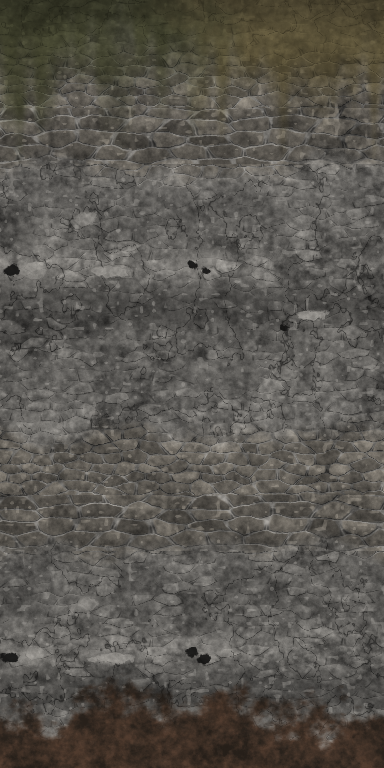
Give the GLSL for this texture, as a Shadertoy shader.

```glsl
// Weathered rubble wall: staggered Voronoi stones in pale mortar, stained plaster,
// moss running down from the top and brown soil at the foot. The masonry repeats
// on a tile, while stains, moss and soil use free-running value noise.

const vec2 TILE = vec2(0.5, 1.008);          // masonry repeat, in canvas widths
const vec2 SMALL_STONES = vec2(8.0, 38.0);   // stones per tile
const vec2 LARGE_STONES = vec2(5.0, 28.0);
const float BASE_TONE = 0.365;
const vec3 WALL_TINT = vec3(1.02, 1.0, 0.965);
const vec3 STONE_TINT = vec3(1.05, 1.0, 0.92);
const vec3 MOSS_GREEN = vec3(0.235, 0.24, 0.155);
const vec3 MOSS_OCHRE = vec3(0.33, 0.295, 0.19);
const vec3 SOIL_DARK = vec3(0.15, 0.12, 0.095);
const vec3 SOIL_RUST = vec3(0.31, 0.22, 0.165);

float hash(vec2 p) {
    vec3 q = fract(p.xyx * vec3(0.1031, 0.1030, 0.0973));
    q += dot(q, q.yzx + 33.33);
    return fract((q.x + q.y) * q.z);
}

float noise(vec2 p) {
    vec2 i = floor(p), f = fract(p);
    f = f * f * (3.0 - 2.0 * f);
    return mix(mix(hash(i), hash(i + vec2(1, 0)), f.x),
               mix(hash(i + vec2(0, 1)), hash(i + vec2(1, 1)), f.x), f.y);
}

float fbm(vec2 p) {
    float sum = 0.0, amp = 0.5;
    for (int i = 0; i < 5; i++) {
        sum += amp * noise(p);
        p = mat2(1.6, 1.2, -1.2, 1.6) * p + 17.3;
        amp *= 0.55;
    }
    return sum / 1.055;
}

float band(float y, float center, float width) {
    float d = (y - center) / width;
    return exp(-d * d);
}

float blob(vec2 p, vec2 center, vec2 radius, float rough) {
    return 1.0 - smoothstep(0.75, 1.1, length((p - center) / radius) + rough);
}

// Returns seam distance, stone id and height within the stone.
vec3 stones(vec2 p, vec2 count) {
    vec2 g = p / TILE * count, cell = floor(g);
    float near = 9.0, second = 9.0, id = 0.0, height = 0.0;
    for (int y = -1; y <= 1; y++)
    for (int x = -2; x <= 2; x++) {
        vec2 c = cell + vec2(x, y), k = mod(c, count) + 3.0;
        vec2 jitter = vec2(hash(k), hash(k + 57.0)) * 0.65;
        vec2 d = g - c - jitter - vec2(0.5 * mod(k.y, 2.0), 0.15);
        float dist = length(d);
        if (dist < near) {
            second = near; near = dist;
            id = hash(k + 111.0); height = d.y;
        } else second = min(second, dist);
    }
    return vec3(second - near, id, height);
}

void mainImage(out vec4 fragColor, in vec2 fragCoord) {
    vec2 p = fragCoord / iResolution.x;
    p.y *= 2.0 * iResolution.x / iResolution.y;
    float broad = fbm(p * 7.0) - 0.5;
    float mid = fbm(p * vec2(19.0, 25.0) + 40.0) - 0.5;
    float fine = fbm(p * 75.0 + 9.0) - 0.5;
    float row = mod(p.y, TILE.y);

    // Stone layout, bent by noise
    vec2 bent = p + 0.014 * (vec2(noise(p * 25.0), noise(p * 25.0 + 70.0)) - 0.5);
    bent += 0.006 * vec2(mid, fine);
    float large = smoothstep(0.555, 0.575, row) * (1.0 - smoothstep(0.70, 0.72, row));
    vec3 stone = mix(stones(bent, SMALL_STONES), stones(bent, LARGE_STONES), step(0.5, large));
    float ragged = row + 0.16 * broad;
    float masonry = smoothstep(0.52, 0.60, ragged) * (1.0 - smoothstep(0.83, 0.91, ragged));

    // Stained plaster and mortar
    float tone = BASE_TONE + 0.095 * band(row, 0.70, 0.16) + 0.06 * band(row, 0.30, 0.045)
               - 0.085 * band(row, 0.19, 0.06) - 0.025 * band(row, 0.46, 0.07);
    float plaster = tone * (1.0 + 0.75 * broad + 0.85 * mid + 0.75 * fine);

    // Exposed stones with lit tops and shaded undersides
    float body = smoothstep(0.07, 0.19, stone.x + 0.12 * fine);
    float exposed = mix(smoothstep(-0.12, 0.12, mid + 0.5 * (stone.y - 0.5)) * 0.7, 0.92, masonry);
    float face = mix(tone * (0.72 + 0.5 * stone.y), 0.29 + 0.14 * stone.y, masonry);
    face -= 0.045 * large * masonry;
    face *= 1.0 + 0.22 * stone.z + 0.7 * fine + 0.45 * mid;
    float cover = body * exposed;
    float grey = mix(plaster, face, cover);
    float seam = band(stone.x, 0.07, 0.055) * smoothstep(0.25, -0.25, stone.z);
    grey *= 1.0 - seam * exposed * 0.5;
    float crack = band(fbm(p * vec2(9.0, 7.0) + 80.0), 0.5, 0.007);
    grey *= 1.0 - 0.4 * crack * (1.0 - masonry);

    // Pale flakes and black holes
    float rough = 1.5 * mid + 1.2 * fine, pale = 0.0, hole = 0.0;
    for (int i = 0; i < 3; i++)
        pale = max(pale, 0.75 * blob(p, vec2(0.225, 0.43 + 0.5 * float(i)), vec2(0.03, 0.019), rough));
    for (int i = 0; i < 2; i++) {
        vec2 t = p - vec2(0.0, TILE.y * float(i));
        pale = max(pale, 0.8 * blob(t, vec2(0.085, 0.287), vec2(0.033, 0.022), rough));
        pale = max(pale, blob(t, vec2(0.29, 0.286), vec2(0.05, 0.014), rough));
        pale = max(pale, 0.55 * blob(t, vec2(0.56, 0.315), vec2(0.045, 0.025), rough));
        hole = max(hole, blob(t, vec2(0.03, 0.288), vec2(0.018, 0.014), rough));
        hole = max(hole, blob(t, vec2(0.535, 0.286), vec2(0.017, 0.013), rough));
        hole = max(hole, blob(t, vec2(0.5, 0.304), vec2(0.015, 0.013), rough));
    }
    pale = max(pale, blob(p, vec2(0.81, 1.177), vec2(0.045, 0.014), rough));
    hole = max(hole, blob(p, vec2(0.74, 1.145), vec2(0.013, 0.009), rough));
    pale = max(pale, 0.5 * smoothstep(0.79, 0.9, noise(p * vec2(65.0, 90.0))));
    grey = mix(grey, 0.59 + 0.25 * fine, pale * 0.85);
    grey = mix(grey, 0.07, hole * 0.9);
    vec3 color = grey * mix(WALL_TINT, STONE_TINT, cover * masonry);

    // Moss with vertical drips, longest near both sides
    float drip = noise(vec2(p.x * 38.0, p.y * 3.0)) - 0.5;
    float sides = smoothstep(0.3, 0.0, p.x) + 0.7 * smoothstep(0.55, 0.8, p.x);
    float moss = smoothstep(1.68, 1.94, p.y + 0.08 * sides + 0.16 * drip + 0.22 * broad);
    vec3 mossColor = mix(MOSS_GREEN, MOSS_OCHRE, smoothstep(0.35, 0.75, p.x + 0.5 * broad));
    mossColor *= (0.55 + 1.15 * grey) * (1.0 - 0.22 * smoothstep(1.9, 2.0, p.y));
    color = mix(color, mossColor, moss * 0.9);

    // Soil with a ragged upper edge
    float soil = 1.0 - smoothstep(0.12, 0.19, p.y + 0.22 * broad + 0.16 * mid);
    vec3 soilColor = mix(SOIL_DARK, SOIL_RUST, clamp(0.45 + 1.3 * mid + 1.3 * fine, 0.0, 1.0));
    color = mix(color, soilColor, soil * 0.93);

    fragColor = vec4(clamp(color, 0.0, 1.0), 1.0);
}
```
